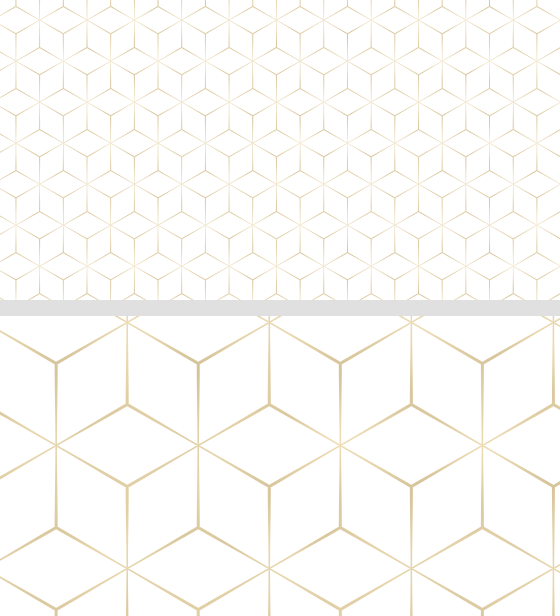
Top, the full canvas; bottom, a detail of the centre.
A WebGL 1 fragment shader for this pattern:

```glsl
precision highp float;

uniform vec2 u_resolution;

// Lengths are fractions of the canvas width
#define PERIOD 0.08457
#define STAR_OFFSET vec2(0.0359, 0.0122)
#define STAR_WIDTH 0.0009
#define JOINT_WIDTH 0.0018
#define PAPER vec3(1.0)
#define STAR_GOLD vec3(0.91, 0.84, 0.68)
#define JOINT_GOLD vec3(0.86, 0.79, 0.63)
#define SHEEN_SCALE 28.0
#define SHEEN_AMOUNT 0.05

const float SQRT3 = 1.7320508;

vec2 hashGradient(vec2 cell) {
  float h = fract(sin(dot(cell, vec2(127.1, 311.7))) * 43758.5);
  return vec2(cos(6.2832 * h), sin(6.2832 * h));
}

float gradientNoise(vec2 p) {
  vec2 i = floor(p);
  vec2 f = fract(p);
  vec2 u = f * f * f * (f * (f * 6.0 - 15.0) + 10.0);
  float a = dot(hashGradient(i), f);
  float b = dot(hashGradient(i + vec2(1.0, 0.0)), f - vec2(1.0, 0.0));
  float c = dot(hashGradient(i + vec2(0.0, 1.0)), f - vec2(0.0, 1.0));
  float d = dot(hashGradient(i + 1.0), f - 1.0);
  return mix(mix(a, b, u.x), mix(c, d, u.x), u.y);
}

// Offset from the nearest point of a triangular lattice with unit spacing
vec2 toNearestStar(vec2 p) {
  vec2 s = vec2(1.0, SQRT3);
  vec2 a = mod(p + 0.5 * s, s) - 0.5 * s;
  vec2 b = mod(p, s) - 0.5 * s;
  return dot(a, a) < dot(b, b) ? a : b;
}

// x: position from star (0) to joint (1), y: distance from the spoke axis
vec2 spokeCoords(vec2 q) {
  q = abs(q);
  float along = max(q.y, dot(q, vec2(0.5 * SQRT3, 0.5)));
  float across = min(q.x, abs(dot(q, vec2(-0.5, 0.5 * SQRT3))));
  return vec2(along * SQRT3, across);
}

// Share of a pixel-wide box that a stroke covers
float strokeCoverage(float dist, float halfWidth, float pixel) {
  float inside = min(dist + 0.5 * pixel, halfWidth)
               - max(dist - 0.5 * pixel, -halfWidth);
  return clamp(inside / pixel, 0.0, 1.0);
}

void main() {
  vec2 p = (gl_FragCoord.xy - 0.5 * u_resolution) / u_resolution.x;
  float pixel = 1.0 / u_resolution.x;

  // Six spokes around every star outline the cubes
  vec2 spoke = spokeCoords(toNearestStar((p - STAR_OFFSET) / PERIOD));

  // Spokes swell and deepen toward the three-way joints
  float swell = smoothstep(0.0, 1.0, spoke.x);
  float halfWidth = 0.5 * mix(STAR_WIDTH, JOINT_WIDTH, swell);
  float ink = strokeCoverage(spoke.y * PERIOD, halfWidth, pixel);

  // Soft metallic variation between repeats
  float sheen = SHEEN_AMOUNT * gradientNoise(p * SHEEN_SCALE);
  vec3 gold = mix(STAR_GOLD, JOINT_GOLD, swell) + sheen;

  gl_FragColor = vec4(mix(PAPER, gold, ink), 1.0);
}
```
